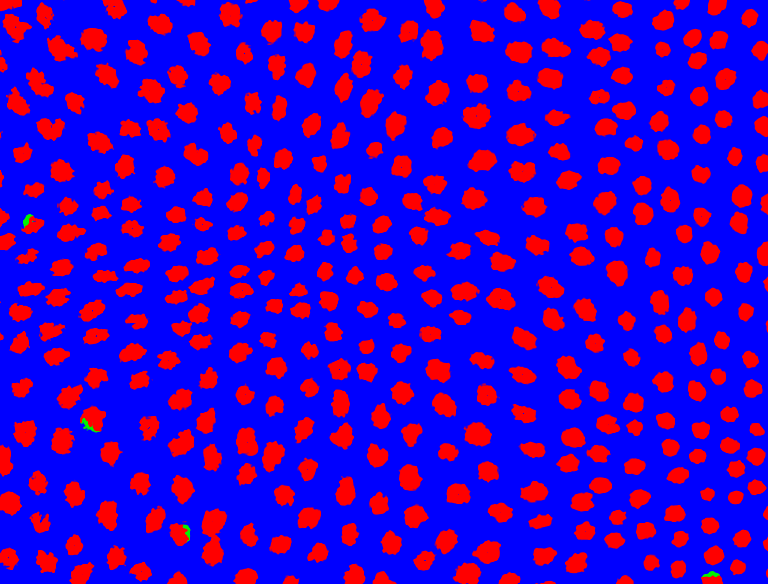
Reproduce this pattern procedurally as a Shadertoy shader.

```glsl
// Ragged red blobs in a loose hexagonal mosaic on blue, a few with green caps.

float hash1(vec2 p) {
    vec3 q = fract(vec3(p.xyx) * 0.1031);
    q += dot(q, q.yzx + 33.33);
    return fract((q.x + q.y) * q.z);
}

vec2 hash2(vec2 p) {
    return vec2(hash1(p + 17.3), hash1(p + 71.9));
}

float valueNoise(vec2 p) {
    vec2 i = floor(p), f = fract(p);
    f = f * f * (3.0 - 2.0 * f);
    return mix(mix(hash1(i), hash1(i + vec2(1, 0)), f.x),
               mix(hash1(i + vec2(0, 1)), hash1(i + vec2(1, 1)), f.x), f.y);
}

// Approximate signed distance to a lobed blob around the origin
float blobDistance(vec2 q, vec2 id, float roughness) {
    float angle = atan(q.y, q.x), lobes = 0.0, slope = 0.0;
    for (int k = 2; k <= 7; k++) {
        float n = float(k);
        vec2 h = hash2(id + 9.7 * n);
        float amount = roughness * 0.3 * h.x / n;
        lobes += amount * cos(n * angle + 6.2832 * h.y);
        slope -= amount * n * sin(n * angle + 6.2832 * h.y);
    }
    float radius = mix(0.215, 0.292, hash1(id + 5.1));
    float r = max(length(q), 0.001);
    return (r - radius * (1.0 + lobes)) / length(vec2(1.0, radius * slope / r));
}

void mainImage(out vec4 fragColor, in vec2 fragCoord) {
    const float cells = 15.0;
    vec2 uv = fragCoord / iResolution.xy;
    float pixel = cells / iResolution.y;
    vec2 p = fragCoord * pixel;

    // Bend the lattice so that its rows wander
    vec2 warp = vec2(valueNoise(p * 0.19 + 3.0), valueNoise(p * 0.19 + 40.0)) - 0.5;
    vec2 s = mat2(0.91, 0.41, -0.41, 0.91) * p + 1.5 * warp + 50.0;

    // Fine unevenness of the outlines, stronger toward the left
    float roughness = mix(1.25, 0.65, uv.x);
    float grain = (valueNoise(p * 13.0) - 0.5) * 0.08 * roughness;

    float nearest = 10.0, cap = 0.0;
    float row = floor(s.y / 0.866);
    for (int j = -1; j <= 1; j++) {
        float y = row + float(j);
        float shift = 0.5 * mod(y, 2.0);
        float column = floor(s.x - shift);
        for (int i = -1; i <= 1; i++) {
            vec2 id = vec2(column + float(i), y);
            vec2 jitter = (hash2(id) - 0.5) * 0.36;
            vec2 center = vec2(id.x + shift + 0.5, (y + 0.5) * 0.866) + jitter;
            vec2 q = s - center;
            float d = blobDistance(q, id, roughness) + grain;
            if (d < nearest) {
                nearest = d;
                // Rare green cap on one side of the blob
                float turn = 6.2832 * hash1(id + 23.0);
                float side = dot(q, vec2(cos(turn), sin(turn))) - 0.14 + 2.0 * grain;
                cap = step(hash1(id + 61.0), 0.022) * clamp(0.5 + side / pixel, 0.0, 1.0);
            }
        }
    }

    vec3 blue = vec3(0.0, 0.0, 1.0);
    vec3 red = vec3(1.0, 0.0, 0.0);
    vec3 green = vec3(0.0, 0.95, 0.0);
    float cover = clamp(0.5 - nearest / pixel, 0.0, 1.0);
    fragColor = vec4(mix(blue, mix(red, green, cap), cover), 1.0);
}
```
